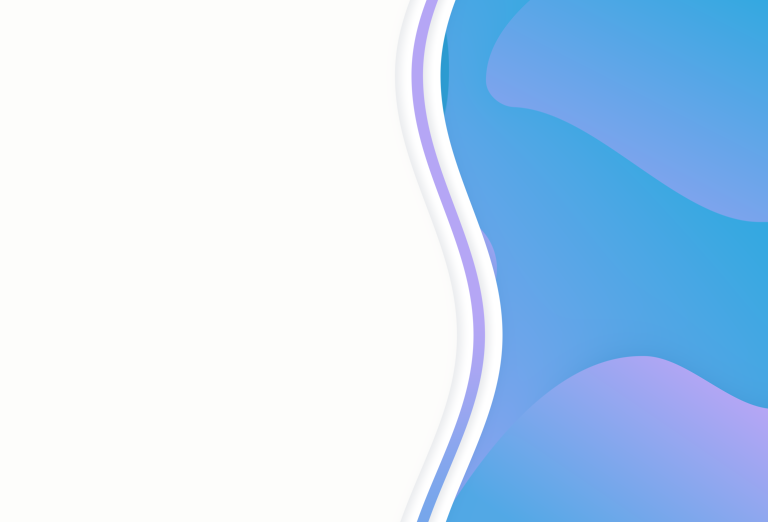
Write a Shadertoy shader that draws this background.

```glsl
// Pale page beside a wavy ribbon edge and flowing blue-lilac liquid shapes.

const float PI = 3.14159265;
const vec3 PAGE = vec3(0.993, 0.991, 0.985);
const vec3 WHITE = vec3(1.0);
const vec3 SHADE = vec3(0.915, 0.922, 0.932);
const vec3 SKY = vec3(0.20, 0.66, 0.88);
const vec3 AZURE = vec3(0.32, 0.66, 0.90);
const vec3 PERIWINKLE = vec3(0.55, 0.64, 0.94);
const vec3 LILAC = vec3(0.71, 0.65, 0.96);
const vec3 TEAL = vec3(0.13, 0.60, 0.80);
const vec3 SHADOW = vec3(0.18, 0.52, 0.76);

// Coverage of the negative side of a distance, softened over one pixel
float cover(float dist, float px) {
    return 1.0 - smoothstep(-px, px, dist);
}

// Shadow that fades away outside a shape
float softShadow(float dist, float width) {
    return exp(-max(dist, 0.0) / width);
}

// Linear blend along a direction, starting at a point
vec3 ramp(vec3 from, vec3 to, vec2 p, vec2 start, vec2 slope) {
    return mix(from, to, clamp(dot(p - start, slope), 0.0, 1.0));
}

// Intersection of two half planes with a rounded corner
float roundIntersect(float a, float b, float r) {
    vec2 q = vec2(a, b) + r;
    return min(max(q.x, q.y), 0.0) + length(max(q, 0.0)) - r;
}

// Sideways sway shared by all ribbon edges
float sway(float y) {
    float low = max(0.358 - y, 0.0) / 0.358;
    float high = max(y - 0.856, 0.0) / 0.144;
    return -0.0594 * cos(PI * (y - 0.856) / 0.498)
        - 0.0115 * low * low + 0.006 * high * high;
}

// Hanging drop in the upper right
float upperDrop(vec2 p) {
    float floorY = 0.795 - 0.2203 * smoothstep(0.977, 1.456, p.x);
    float rise = p.y - 0.8467;
    float leftX = 0.931 + 3.6 * rise * rise;
    return roundIntersect((floorY - p.y) * 0.88, leftX - p.x, 0.044);
}

// Rolling hill in the lower right
float lowerHill(vec2 p) {
    float dx = min(p.x - 1.23, 0.0);
    float top = 0.318 - 2.14 * dx * dx
        - 0.1015 * smoothstep(1.233, 1.485, p.x);
    return (p.y - top) / sqrt(1.0 + 18.3 * dx * dx);
}

vec3 liquid(vec2 p, float px) {
    vec3 col = ramp(SKY, PERIWINKLE, p, vec2(1.49, 0.54), vec2(-1.0, -0.77));

    // Small shapes peeking out from behind the ribbon
    float sliver = (length((p - vec2(0.843, 0.866)) / vec2(0.0172, 0.096)) - 1.0) * 0.0172;
    col = mix(col, TEAL, 0.8 * cover(sliver, px));
    float bump = length(p - vec2(0.843, 0.485)) - 0.109;
    vec3 bumpCol = ramp(PERIWINKLE, LILAC, p, vec2(0.95, 0.44), vec2(0.0, 7.0));
    col = mix(col, bumpCol, 0.9 * cover(bump, px));

    // Upper drop, blending into the sky tone at the top
    float drop = upperDrop(p);
    col = mix(col, SKY, 0.25 * softShadow(drop, 0.04));
    vec3 dropCol = ramp(SKY, PERIWINKLE, p, vec2(1.47, 1.0), vec2(-0.92, -1.8));
    col = mix(col, dropCol, cover(drop, px));

    // Lower hill with a shadow cast above its crest
    float hill = lowerHill(p);
    float crest = smoothstep(0.95, 1.2, p.x);
    col = mix(col, SHADOW, 0.23 * crest * softShadow(hill, 0.03));
    vec3 hillCol = ramp(AZURE, LILAC, p, vec2(0.92, 0.042), vec2(1.25, 1.83));
    return mix(col, hillCol, cover(hill, px));
}

void mainImage(out vec4 fragColor, in vec2 fragCoord) {
    vec2 p = fragCoord / iResolution.y;
    float px = 0.75 / iResolution.y;
    float across = p.x - sway(p.y);

    // Ribbon layers from left to right
    vec3 outerBand = mix(SHADE, WHITE, smoothstep(0.810, 0.842, across));
    vec3 innerBand = mix(SHADE, WHITE, smoothstep(0.866, 0.893, across));
    vec3 stripe = mix(vec3(0.46, 0.65, 0.92), LILAC, smoothstep(-0.03, 0.42, p.y));
    vec3 flow = liquid(p, px);
    flow = mix(flow, SHADOW, 0.12 * softShadow(across - 0.9033, 0.012));

    vec3 col = mix(PAGE, SHADE, 0.18 * softShadow(0.8161 - across, 0.006));
    col = mix(outerBand, col, cover(across - 0.8161, px));
    col = mix(stripe, col, cover(across - 0.8477, px));
    col = mix(innerBand, col, cover(across - 0.8697, px));
    col = mix(flow, col, cover(across - 0.9033, px));
    fragColor = vec4(col, 1.0);
}
```
